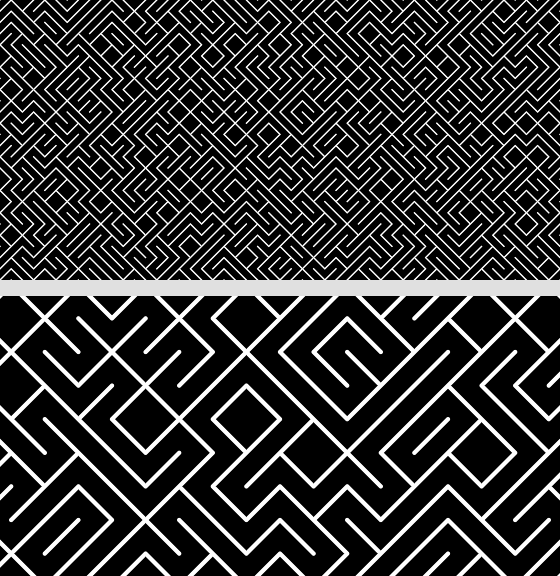
Top: the whole. Bottom: its middle third, enlarged.
Give the GLSL for this pattern, as a WebGL 2 fragment shader.

```glsl
#version 300 es
precision highp float;

uniform vec2 u_resolution;
out vec4 fragColor;

const float ROWS = 25.0;
const float HALF_STROKE = 0.064; // in cells
const float EDGE_PIXELS = 0.57;
const vec3 GROUND = vec3(0.0);
const vec3 STROKE = vec3(1.0);

float hash(vec2 cell) {
    vec3 p = fract(vec3(cell.xyx) * vec3(0.1031, 0.1030, 0.0973));
    p += dot(p, p.yzx + 33.33);
    return fract((p.x + p.y) * p.z);
}

float segmentDistance(vec2 p, vec2 a, vec2 b) {
    vec2 ab = b - a;
    float t = clamp(dot(p - a, ab) / dot(ab, ab), 0.0, 1.0);
    return length(p - a - ab * t);
}

// Each cell holds one of its two diagonals, picked at random
float diagonalDistance(vec2 p, vec2 cell) {
    float slope = hash(cell + 17.0) < 0.5 ? -1.0 : 1.0;
    vec2 halfDiagonal = vec2(0.5, 0.5 * slope);
    return segmentDistance(p - cell - 0.5, -halfDiagonal, halfDiagonal);
}

// Neighbouring cells are included so that round caps cross cell borders
float mazeDistance(vec2 p) {
    vec2 home = floor(p);
    float nearest = 1.0;
    for (int y = -1; y <= 1; y++) {
        for (int x = -1; x <= 1; x++) {
            nearest = min(nearest, diagonalDistance(p, home + vec2(x, y)));
        }
    }
    return nearest;
}

void main() {
    float cellsPerPixel = ROWS / u_resolution.y;
    vec2 p = gl_FragCoord.xy * cellsPerPixel;

    // Antialiased strokes
    float edge = EDGE_PIXELS * cellsPerPixel;
    float ink = 1.0 - smoothstep(HALF_STROKE - edge, HALF_STROKE + edge, mazeDistance(p));
    fragColor = vec4(mix(GROUND, STROKE, ink), 1.0);
}
```
